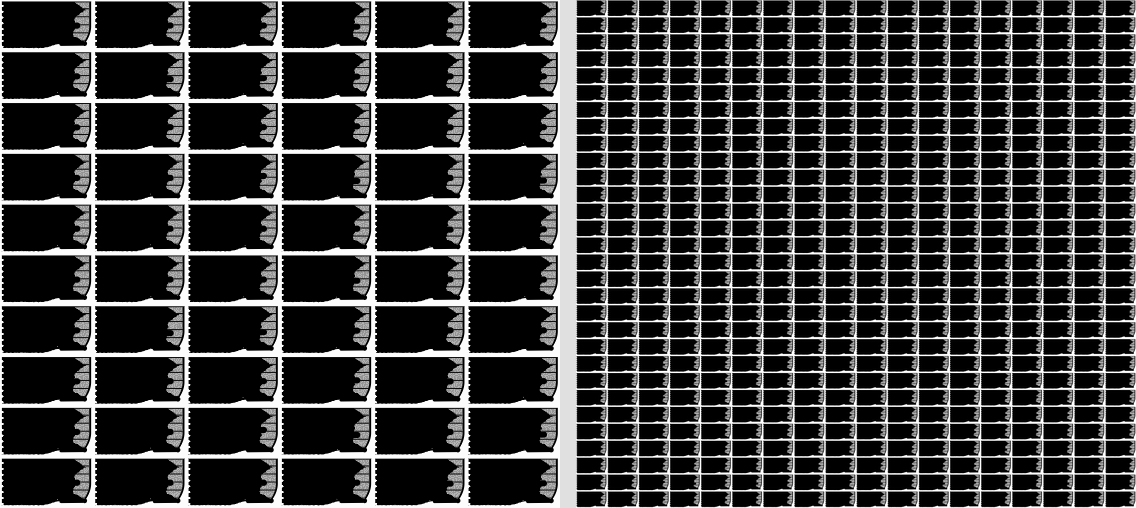
Left: one tile. Right: repeated 3 by 3.
Give the GLSL for this pattern, as a Shadertoy shader.

```glsl
const vec2 REPEATS = vec2(6.0, 10.0);
const vec2 CELL = vec2(128.0, 69.6);        // size of one repeat in design units
const vec2 GRAIN_PERIOD = vec2(40.0, 22.0); // noise lattice cells per repeat
const float VARIATION_ROWS = 5.0;
const float LEFT = 2.6, TOP = 2.0, RIGHT = 125.0;
const float OUTLINE = 2.6;
const float SEAM_GAP = 11.0, SEAM_HALF = 0.65;
const float TOOTH_GAP = 8.0, TOOTH_DEPTH = 2.4;
const float KNOB_RADIUS = 4.2;
const vec3 PAPER = vec3(0.99);
const vec3 INK = vec3(0.0);
const vec3 GREY_DARK = vec3(0.58);
const vec3 GREY_LIGHT = vec3(0.71);

float hash(vec2 p) {
    vec3 q = fract(p.xyx * 0.1031);
    q += dot(q, q.yzx + 33.33);
    return fract((q.x + q.y) * q.z);
}

// Gradient noise that wraps after a whole number of lattice cells
float corner(vec2 id, vec2 offset, vec2 period) {
    float angle = 6.2832 * hash(mod(id, period));
    return dot(vec2(cos(angle), sin(angle)), offset);
}

float gradientNoise(vec2 p, vec2 period) {
    vec2 i = floor(p), f = p - i, u = f * f * (3.0 - 2.0 * f), e = vec2(1.0, 0.0);
    float low = mix(corner(i, f, period), corner(i + e, f - e, period), u.x);
    float high = mix(corner(i + e.yx, f - e.yx, period), corner(i + e.xx, f - e.xx, period), u.x);
    return mix(low, high, u.y);
}

float capsule(vec2 p, vec2 a, vec2 b, float radius) {
    vec2 d = b - a;
    return length(p - a - d * clamp(dot(p - a, d) / dot(d, d), 0.0, 1.0)) - radius;
}

// Straight side that bends inward near the foot
float rightEdge(float y) {
    float bend = clamp((y - 36.0) / 24.0, 0.0, 1.0);
    return RIGHT - 9.0 * bend * bend;
}

// Dark slab with a toothed left side and a swept foot
float slab(vec2 p, float wear) {
    float tooth = smoothstep(0.55, 0.95, 0.5 + 0.5 * cos(6.2832 * p.y / TOOTH_GAP));
    float left = LEFT + TOOTH_DEPTH * tooth;
    float foot = mix(65.7, 60.3, smoothstep(58.0, 83.0, p.x)) + 0.8 * wear;
    float d = max(max(left - p.x, p.x - rightEdge(p.y)), max(TOP - p.y, p.y - foot));
    d = min(d, capsule(p, vec2(84.0, 60.3), vec2(114.0, 60.0), 2.6));
    return min(d, length(p - vec2(116.0, 59.6)) - 3.4);
}

// Grey panel, cut by a wedge, a knob and thin seams
float panel(vec2 p, float wear, float knobY) {
    float left = 102.5 - 2.0 * smoothstep(38.0, 47.0, p.y) + 2.0 * wear;
    float foot = 49.0 + 0.5 * (p.x - 100.0) + 3.0 * wear;
    float d = max(left - p.x, p.x - rightEdge(p.y) + OUTLINE);
    d = max(d, max(TOP + 1.3 - p.y, (p.y - foot) * 0.9));
    float wedge = (p.x - 117.0 + 1.35 * abs(p.y - 13.5)) * 0.6 + 1.5 * wear;
    float knob = capsule(p, vec2(100.0, knobY), vec2(106.0, knobY), KNOB_RADIUS);
    float seam = abs(mod(p.y - 12.0 + 0.5 * SEAM_GAP, SEAM_GAP) - 0.5 * SEAM_GAP) - SEAM_HALF;
    return max(d, -min(min(wedge, knob), seam));
}

float coverage(float d, float pixel) {
    return clamp(0.5 - d / pixel, 0.0, 1.0);
}

void mainImage(out vec4 fragColor, in vec2 fragCoord) {
    vec2 uv = fragCoord / iResolution.xy;
    vec2 grid = vec2(uv.x, 1.0 - uv.y) * REPEATS;
    vec2 id = floor(grid), q = fract(grid);
    vec2 p = q * CELL;
    float pixel = CELL.x * REPEATS.x / iResolution.x;

    // Variation between repeats
    vec2 kind = vec2(id.x, mod(id.y, VARIATION_ROWS));
    float pick = hash(kind + 7.0);
    float shift = hash(kind + 19.0);
    float knobY = 35.0 + step(0.6, pick) * mix(-6.0, 8.0, shift);
    float wear = gradientNoise(q * GRAIN_PERIOD, GRAIN_PERIOD);
    float grain = gradientNoise(q * GRAIN_PERIOD * 2.0, GRAIN_PERIOD * 2.0);

    // Layers
    vec3 grey = mix(GREY_DARK, GREY_LIGHT, smoothstep(-0.05, 0.15, grain));
    vec3 color = mix(PAPER, INK, coverage(slab(p, wear), pixel));
    color = mix(color, grey, coverage(panel(p, wear, knobY), pixel));

    // Small chip near the foot
    vec2 chip = vec2(mix(74.0, 81.0, shift), mix(57.0, 60.0, pick));
    color = mix(color, GREY_DARK, coverage(length(p - chip) - 0.5, pixel) * step(0.45, shift));
    fragColor = vec4(color, 1.0);
}
```
